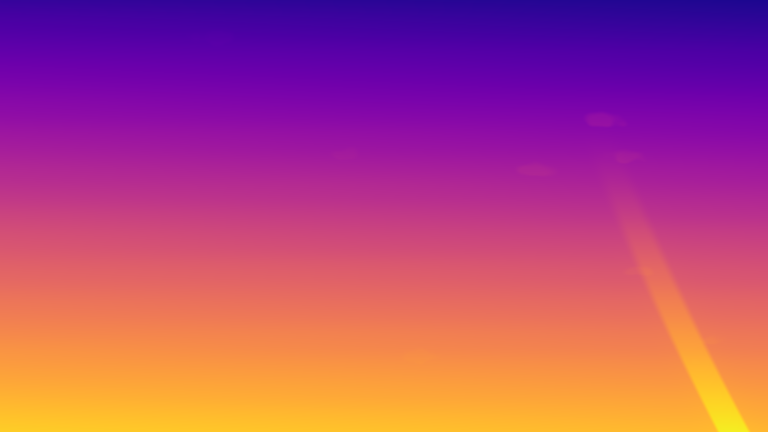
This texture is drawn by a Shadertoy shader. Its source:

```glsl
float hash(vec2 p) {
    return fract(sin(dot(p, vec2(127.1, 311.7))) * 43758.5453);
}

float noise(vec2 p) {
    vec2 i = floor(p), f = fract(p);
    f = f * f * (3.0 - 2.0 * f);
    return mix(mix(hash(i), hash(i + vec2(1, 0)), f.x),
               mix(hash(i + vec2(0, 1)), hash(i + vec2(1, 1)), f.x), f.y);
}

// Polynomial ramp: navy, violet, rose, orange, yellow
vec3 plasma(float t) {
    t = clamp(t, 0.0, 1.0);
    return vec3(0.0587, 0.0233, 0.5433) + t * (vec3(2.1765, 0.2384, 0.7540)
         + t * (vec3(-2.6895, -7.4559, 3.1108) + t * (vec3(6.1303, 42.3462, -28.5189)
         + t * (vec3(-11.1074, -82.6663, 60.1398) + t * (vec3(10.0231, 71.4136, -54.0722)
         + t * vec3(-3.6587, -22.9315, 18.1919))))));
}

// Curved shaft that widens and brightens toward the ground
float beam(vec2 p) {
    float center = 1.699 - 0.53 * p.y + 0.11 * p.y * p.y;
    float d = p.x - center;
    float halfWidth = 0.036 - 0.007 * p.y;
    float soft = 0.006 + 0.014 * smoothstep(0.0, 0.7, p.y);
    float core = 1.0 - smoothstep(halfWidth - soft, halfWidth + soft, abs(d));
    float halo = exp(-pow(d / 0.06, 2.0));
    float fade = 1.0 - smoothstep(0.1, 0.74, p.y);
    return (0.095 * core + 0.012 * halo) * fade + 0.025 * core * exp(-p.y * 12.0);
}

// Small ragged cloud with a flattened base
float wisp(vec2 p, vec2 center, float size) {
    vec2 q = (p - center) / vec2(size, size * 0.45);
    q += 0.7 * (vec2(noise(p * 38.0), noise(p * 38.0 + 17.0)) - 0.5);
    q.y *= q.y < 0.0 ? 1.6 : 1.0;
    return 1.0 - smoothstep(0.45, 1.1, length(q));
}

void mainImage(out vec4 fragColor, in vec2 fragCoord) {
    vec2 uv = fragCoord / iResolution.xy;
    vec2 p = uv * vec2(16.0 / 9.0, 1.0);

    // Sky heat falls with height and slightly toward the right
    float heat = 0.87 - 0.82 * uv.y - 0.06 * (uv.x - 0.5);
    heat += 0.008 * (noise(p * vec2(1.2, 26.0)) - 0.5);
    heat += beam(p);

    // Wisps: x, y, size, strength
    vec4 wisps[8] = vec4[8](
        vec4(1.396, 0.720, 0.045, 0.045), vec4(1.450, 0.634, 0.048, 0.025),
        vec4(1.238, 0.602, 0.048, 0.022), vec4(0.794, 0.641, 0.040, 0.010),
        vec4(0.498, 0.912, 0.055, 0.008), vec4(1.480, 0.370, 0.035, 0.016),
        vec4(0.972, 0.174, 0.045, 0.008), vec4(1.644, 0.213, 0.030, 0.014));
    for (int i = 0; i < 8; i++) {
        heat += wisps[i].w * wisp(p, wisps[i].xy, wisps[i].z);
    }

    fragColor = vec4(plasma(heat), 1.0);
}
```
